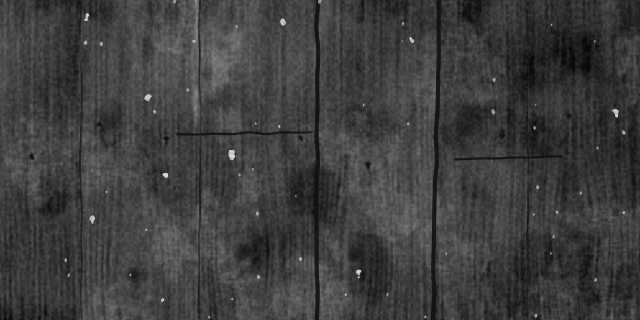
Reproduce this texture procedurally as a Shadertoy shader.

```glsl
// Weathered dark grey wooden planks with seams, knots, worn paint and pale chips.

float hash(vec2 p) {
    vec3 q = fract(p.xyx * vec3(0.1031, 0.1030, 0.0973));
    q += dot(q, q.yzx + 33.33);
    return fract((q.x + q.y) * q.z);
}

float noise(vec2 p) {
    vec2 i = floor(p), f = fract(p);
    f = f * f * (3.0 - 2.0 * f);
    return mix(mix(hash(i), hash(i + vec2(1, 0)), f.x),
               mix(hash(i + vec2(0, 1)), hash(i + vec2(1, 1)), f.x), f.y);
}

float fbm(vec2 p) {
    float sum = 0.0, amp = 0.5;
    for (int i = 0; i < 5; i++) {
        sum += amp * noise(p);
        p = mat2(1.6, 1.2, -1.2, 1.6) * p + 7.3;
        amp *= 0.5;
    }
    return sum;
}

// Horizontal saw cut: 1 inside the crack, 0 outside
float crack(vec2 p, float left, float right, float y) {
    float wobble = 0.008 * (noise(vec2(p.x * 18.0, y)) - 0.5);
    float d = abs(p.y - y - wobble - 0.02 * (p.x - left));
    float ends = smoothstep(left, left + 0.01, p.x) * (1.0 - smoothstep(right - 0.02, right, p.x));
    return ends * (1.0 - smoothstep(0.001, 0.006, d));
}

// Sparse pale flakes, one candidate per grid cell
float chips(vec2 p, float cells, float density, float radius) {
    vec2 id = floor(p * cells);
    vec2 centre = 0.25 + 0.5 * vec2(hash(id + 11.0), hash(id + 47.0));
    vec2 d = (fract(p * cells) - centre) / cells;
    d.x += 0.3 * d.y * (hash(id + 5.0) - 0.5);
    float r = radius * (0.4 + 0.6 * hash(id + 23.0));
    float edge = length(d * vec2(1.15, 0.85)) + 0.7 * radius * (noise(p * 110.0) - 0.5);
    return step(hash(id + 71.0), density) * (1.0 - smoothstep(r - 0.002, r + 0.002, edge));
}

void mainImage(out vec4 fragColor, in vec2 fragCoord) {
    vec2 p = fragCoord / iResolution.y;
    float blotch = fbm(p * 3.5 + 2.0);
    float fine = noise(p * 125.0);

    // Seams between planks; count those passed to find the plank
    float seamX[5] = float[5](0.253, 0.623, 0.992, 1.353, 1.648);
    float plankTone[6] = float[6](-0.035, 0.025, 0.0, 0.02, -0.025, -0.035);
    int plank = 0;
    float seam = 0.0, rim = 0.0;
    for (int i = 0; i < 5; i++) {
        float x = seamX[i] + (i == 3 ? 0.02 * p.y : 0.0);
        float d = p.x - x + 0.007 * (noise(vec2(p.y * 12.0, float(i) * 9.0)) - 0.5);
        float wide = (i == 2 || i == 3) ? 0.0045 : 0.0008;
        float strength = wide > 0.002 ? 1.0 : 0.35 + 0.6 * noise(vec2(p.y * 14.0, float(i) + 30.0));
        seam = max(seam, strength * (1.0 - smoothstep(wide, wide + 0.004, abs(d))));
        rim += exp(-abs(d) * 90.0);
        if (d > 0.0) plank++;
    }

    // Knots push the grain aside; small nail holes sit on the planks
    float grainX = p.x, knot = 0.0, hole = 0.0;
    for (int i = 0; i < 5; i++) {
        float k = float(i);
        vec2 c = vec2(0.42 + 0.345 * k, 0.14 + 0.5 * hash(vec2(k, 8.0)) * mod(k, 2.0) + 0.03 * k);
        vec2 d = p - c;
        grainX -= 0.75 * d.x * exp(-dot(d * vec2(11, 5), d * vec2(11, 5)));
        float r = length(d) + 0.01 * (noise(p * 50.0) - 0.5);
        knot += 0.55 * (1.0 - smoothstep(0.014, 0.03, r)) + 0.4 * (1.0 - smoothstep(0.005, 0.012, r));
    }
    for (int i = 0; i < 9; i++) {
        float k = float(i);
        vec2 c = vec2(0.1 + 0.21 * k, 0.45 + 0.2 * hash(vec2(k, 3.0)));
        vec2 d = (p - c) * vec2(1.0, 0.45 + 0.5 * hash(vec2(k, 6.0)));
        hole = max(hole, 1.0 - smoothstep(0.003, 0.01, length(d) + 0.006 * (fine - 0.5)));
    }

    // Wood grain: growth lines, long streaks and grit
    float phase = grainX * 48.0 + 3.0 * noise(p * vec2(4.0, 1.6)) + 5.0 * float(plank);
    float rings = sin(6.2832 * phase) * (0.35 + 0.65 * smoothstep(0.65, 0.1, p.y));
    float streak = noise(vec2(grainX * 120.0, p.y * 5.0));
    float grit = 0.6 * fine + 0.4 * noise(p * vec2(210.0, 90.0) + 9.0);

    // Worn paint: ragged pale patches with a faint cloth weave
    float wearField = fbm(p * vec2(5.0, 4.0) + 19.0) + 0.12 * (noise(p * 40.0) - 0.5);
    float worn = smoothstep(0.51, 0.58, wearField);
    float weave = noise(p * vec2(45.0, 150.0)) + noise(p * vec2(150.0, 45.0)) - 1.0;
    float stain = smoothstep(0.54, 0.72, fbm(p * vec2(6.0, 5.0) + 51.0));

    float v = 0.255 + plankTone[plank] + 0.25 * (blotch - 0.48);
    v += 0.025 * (p.y - 0.5) + 0.022 * rings * (1.0 - 0.7 * worn);
    v += 0.10 * (streak - 0.5) + 0.14 * (grit - 0.5);
    v += worn * (0.065 + 0.07 * weave) - 0.09 * stain;

    // Bright scuffs: a cloudy spot and a frayed strip along one seam
    vec2 scuff = (p - vec2(0.70, 0.76)) * vec2(14.0, 6.0);
    v += 0.2 * exp(-dot(scuff, scuff)) * smoothstep(0.35, 0.7, fbm(p * 16.0));
    float strip = exp(-abs(p.x - 0.613) * 110.0) * smoothstep(0.56, 0.66, p.y);
    v += 0.3 * strip * noise(p * vec2(70.0, 24.0)) + 0.03 * rim * (fine - 0.3);

    // Dark gaps and holes, then pale flakes on top
    float cuts = max(crack(p, 0.547, 0.985, 0.579), crack(p, 1.414, 1.77, 0.503));
    v = mix(v, 0.10, min(knot, 0.9));
    v = mix(v, 0.06, max(max(seam, cuts), hole) * 0.88);
    float flakes = max(chips(p, 5.0, 0.2, 0.014), 0.75 * chips(p + 3.7, 15.0, 0.12, 0.006));
    v = mix(v, 0.66 + 0.2 * fine, flakes);

    fragColor = vec4(vec3(clamp(v, 0.03, 0.9)), 1.0);
}
```
